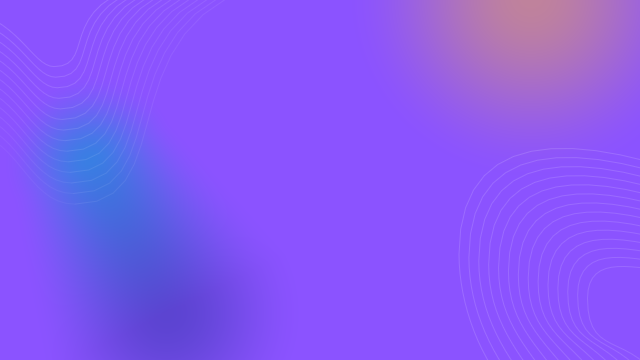
A WebGL 2 fragment shader for this background:

```glsl
#version 300 es
precision highp float;
// Violet backdrop with a warm glow, a slanted blue glow and two sets of fine contour lines.

#define STRANDS 14
#define STEPS 12
#define LINE_WIDTH 0.0023
#define LINE_ALPHA 0.17
#define WARM_RADIUS 0.52
#define COOL_RADIUS_TOP 0.25
#define COOL_RADIUS_LOW 0.39

uniform vec2 u_resolution;
out vec4 fragColor;

const vec3 VIOLET = vec3(0.545, 0.325, 1.0);
const vec3 WARM = vec3(0.75, 0.51, 0.61);
const vec3 BLUE = vec3(0.225, 0.495, 0.89);
const vec3 INDIGO = vec3(0.36, 0.265, 0.82);

// Position along segment ab (x) and distance from it (y).
vec2 segment(vec2 p, vec2 a, vec2 b) {
    vec2 ab = b - a;
    float h = clamp(dot(p - a, ab) / dot(ab, ab), 0.0, 1.0);
    return vec2(h, length(p - a - ab * h));
}

// Cubic Bezier whose control points are the matrix columns.
vec2 bezier(mat4x2 c, float t) {
    float s = 1.0 - t;
    return c * vec4(s * s * s, 3.0 * s * s * t, 3.0 * s * t * t, t * t * t);
}

float curveDistance(vec2 p, mat4x2 c) {
    float d = 1e3;
    vec2 a = c[0];
    for (int i = 1; i <= STEPS; i++) {
        vec2 b = bezier(c, float(i) / float(STEPS));
        d = min(d, segment(p, a, b).y);
        a = b;
    }
    return d;
}

// Evenly blended strands between two curves, fading toward the last one.
float strands(vec2 p, mat4x2 first, mat4x2 last, float lastAlpha) {
    float pixel = 1.0 / u_resolution.y;
    float soft = max(pixel, LINE_WIDTH);
    float ink = 0.0;
    for (int i = 0; i < STRANDS; i++) {
        float k = float(i) / float(STRANDS - 1);
        float d = curveDistance(p, first * (1.0 - k) + last * k);
        float cover = clamp(1.0 - d / soft, 0.0, 1.0) * LINE_WIDTH / soft;
        ink = max(ink, cover * mix(1.0, lastAlpha, k));
    }
    return ink;
}

// Valley-shaped contours in the upper left corner.
float valleyLines(vec2 p) {
    if (p.x > 0.66 || p.y < 0.4) return 0.0;
    float left = strands(p,
        mat4x2(-0.012, 0.942, 0.069, 0.896, 0.104, 0.815, 0.15, 0.815),
        mat4x2(-0.012, 0.606, 0.069, 0.549, 0.104, 0.433, 0.208, 0.433), 0.3);
    float right = strands(p,
        mat4x2(0.15, 0.815, 0.25, 0.815, 0.185, 0.931, 0.308, 1.006),
        mat4x2(0.208, 0.433, 0.486, 0.433, 0.324, 0.838, 0.632, 1.006), 0.5);
    return max(left, right);
}

// Nested arches in the lower right corner.
float archLines(vec2 p) {
    if (p.x < 1.25 || p.y > 0.62) return 0.0;
    float upper = strands(p,
        mat4x2(1.794, 0.553, 1.505, 0.63, 1.275, 0.595, 1.275, 0.294),
        mat4x2(1.794, 0.255, 1.713, 0.264, 1.632, 0.271, 1.632, 0.171), 0.9);
    float lower = strands(p,
        mat4x2(1.275, 0.294, 1.275, 0.19, 1.308, 0.074, 1.366, -0.019),
        mat4x2(1.632, 0.171, 1.632, 0.028, 1.713, 0.0625, 1.794, -0.012), 0.9);
    return max(upper, lower);
}

void main() {
    vec2 p = gl_FragCoord.xy / u_resolution.y;
    vec3 color = VIOLET;

    // Warm glow on the top edge
    float warm = smoothstep(WARM_RADIUS, 0.0, length(p - vec2(1.475, 1.01)));
    color = mix(color, WARM, warm);

    // Tapered glow running from blue down to indigo
    vec2 axis = segment(p, vec2(0.255, 0.55), vec2(0.463, 0.13));
    float radius = mix(COOL_RADIUS_TOP, COOL_RADIUS_LOW, axis.x);
    color = mix(color, mix(BLUE, INDIGO, axis.x), smoothstep(radius, 0.0, axis.y));

    // Contour lines
    float ink = max(valleyLines(p), archLines(p));
    fragColor = vec4(mix(color, vec3(1.0), ink * LINE_ALPHA), 1.0);
}
```
